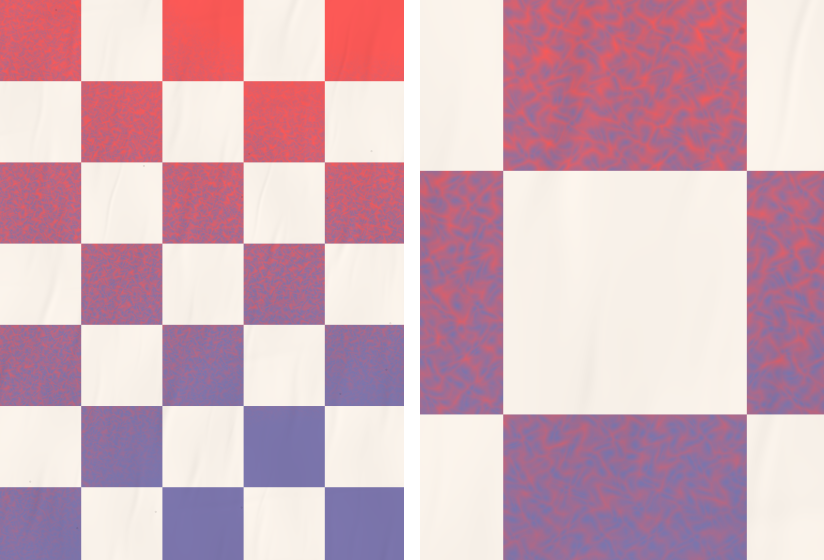
Left: the whole. Right: its middle third, enlarged.
Reproduce this pattern procedurally as a WebGL 2 fragment shader.

```glsl
#version 300 es
precision highp float;
uniform vec2 u_resolution;
out vec4 fragColor;

vec2 hash22(vec2 p) {
  vec3 q = fract(p.xyx * vec3(0.1031, 0.103, 0.0973));
  q += dot(q, q.yzx + 33.33);
  return fract((q.xx + q.yz) * q.zy);
}

// Distance to the nearest scattered point
float cellular(vec2 p) {
  vec2 id = floor(p), f = fract(p);
  float nearest = 2.0;
  for (int j = -1; j <= 1; j++)
    for (int i = -1; i <= 1; i++) {
      vec2 o = vec2(i, j);
      nearest = min(nearest, length(o + hash22(id + o + 40.0) - f));
    }
  return nearest;
}

// Scattered, slanted folds: a shadow beside a faint highlight
float creases(vec2 p, vec2 size) {
  vec2 id = floor(p / size);
  float relief = 0.0;
  for (int j = -1; j <= 1; j++)
    for (int i = -1; i <= 1; i++) {
      vec2 cell = id + vec2(i, j);
      vec2 rnd = hash22(cell + 17.0), shape = hash22(cell + 71.0);
      vec2 q = p - (cell + rnd) * size;
      float across = q.x + q.y * mix(0.02, 0.28, shape.x) + 0.003 * sin(q.y * 38.0 + rnd.x * 6.3);
      float w = mix(0.004, 0.012, shape.y);
      float along = q.y / (size.y * mix(0.3, 0.6, rnd.y));
      float fade = exp(-2.5 * along * along) * mix(0.2, 1.0, shape.x);
      float dark = exp(-pow(across / w, 2.0));
      float light = exp(-pow((across - 1.5 * w) / w, 2.0));
      relief += fade * (0.6 * light - dark);
    }
  return relief;
}

void main() {
  // Width is 1, y runs down from the top edge
  vec2 p = vec2(gl_FragCoord.x, u_resolution.y - gl_FragCoord.y) / u_resolution.x;
  float down = 1.0 - gl_FragCoord.y / u_resolution.y;
  float pixel = 1.0 / u_resolution.x;

  // Checkerboard, five columns by almost seven rows
  vec2 g = p / 0.201;
  vec2 toEdge = (0.5 - abs(fract(g) - 0.5)) * 0.201;
  vec2 parity = mod(floor(g), 2.0) * 2.0 - 1.0;
  vec2 wave = parity * clamp(toEdge / pixel * 2.0, 0.0, 1.0);
  float ink = 0.5 + 0.5 * wave.x * wave.y;

  // Red to violet, fading more slowly at the left
  float slope = mix(0.7, 1.5, smoothstep(0.0, 0.75, p.x));
  float t = clamp(0.5 + (down - 0.42) * slope, 0.0, 1.0);

  // Mottled blend of the two inks
  vec2 warp = 0.004 * sin(p.yx * vec2(210.0, 170.0) + 3.0 * sin(p * 83.0));
  float fine = cellular((p + warp) * 105.0);
  float coarse = cellular((p - warp) * 62.0 + 9.0);
  float mottle = (fine - 0.48) * 0.75 + (coarse - 0.48) * 0.4;
  t = clamp(t - mottle * 3.2 * t * (1.0 - t), 0.0, 1.0);
  vec3 dye = mix(vec3(0.98, 0.345, 0.335), vec3(0.48, 0.455, 0.67), t);
  vec3 paper = vec3(0.975, 0.947, 0.915);
  vec3 color = mix(paper, dye, ink);

  // Folded sheet: long creases, finer ones and broad undulation
  float shade = 0.032 * creases(p, vec2(0.125, 0.29));
  shade += 0.014 * creases(p + 3.7, vec2(0.07, 0.16));
  shade += 0.012 * creases(p.yx * vec2(1.0, 0.8) + 8.3, vec2(0.3, 0.34));
  shade += 0.006 * sin(p.x * 31.0 + p.y * 5.0 + 2.0 * sin(p.y * 7.0));
  shade += 0.004 * sin(p.y * 19.0 - p.x * 6.0 + sin(p.x * 23.0));
  color *= 1.0 + shade;

  // Sparse specks
  vec2 s = p * 9.0, id = floor(s), spot = 0.2 + 0.6 * hash22(id + 5.0);
  float speck = 1.0 - smoothstep(0.012, 0.035, length(fract(s) - spot));
  color *= 1.0 - 0.09 * speck * step(0.86, hash22(id + 90.0).x);

  fragColor = vec4(clamp(color, 0.0, 1.0), 1.0);
}
```
